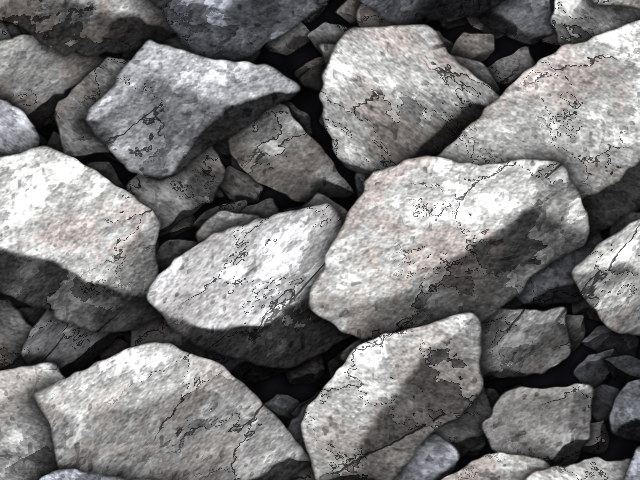
Reproduce this texture procedurally as a Shadertoy shader.

```glsl
// A wall of sunlit boulders with dark gaps and smaller rubble behind.
// Each stone is an irregular polygon with bevelled facets, chipped into planes
// and grained by noise; layers are painted back to front, top row to bottom.

#define BOULDER_SIZE 0.32
#define STONE_SIZE 0.17
#define RUBBLE_SIZE 0.075
#define STRETCH 1.3
#define SIDES 6
#define FACET_SHARPNESS 75.0
#define EDGE_SHARPNESS 34.0
#define SUN normalize(vec3(-0.2, 0.76, 0.6))
#define GRAIN 1.05
#define SPECKLE 0.3
#define GAP_COLOR vec3(0.075, 0.075, 0.095)
#define EXPOSURE 1.95

float hash(vec2 p) {
    vec3 v = fract(vec3(p.xyx) * 0.1031);
    v += dot(v, v.yzx + 33.33);
    return fract((v.x + v.y) * v.z);
}

float noise(vec2 p) {
    vec2 cell = floor(p), f = fract(p), s = vec2(1.0, 0.0);
    f = f * f * (3.0 - 2.0 * f);
    return mix(mix(hash(cell), hash(cell + s), f.x),
               mix(hash(cell + s.yx), hash(cell + s.xx), f.x), f.y);
}

float fbm(vec2 p) {
    float sum = 0.0, amp = 0.396;
    for (int i = 0; i < 5; i++) {
        sum += amp * noise(p);
        p = mat2(1.6, 1.2, -1.2, 1.6) * p + 7.3;
        amp *= 0.65;
    }
    return sum;
}

// Broken planes: random tilt of the plane in xy, distance to its border in z
vec3 chips(vec2 p) {
    vec2 base = floor(p), owner = base;
    float near = 9.0, next = 9.0;
    for (int k = 0; k < 9; k++) {
        vec2 c = base + vec2(k % 3 - 1, k / 3 - 1);
        float d = length(c + vec2(hash(c), hash(c + 4.4)) - p);
        next = min(next, max(d, near));
        if (d < near) { near = d; owner = c; }
    }
    return vec3(hash(owner + 1.7) - 0.5, hash(owner + 6.1) - 0.5, next - near);
}

// Weathered surface: sunlight, grain, pits, pale crust, faint rust and cracks
vec3 stoneColor(vec2 p, vec3 normal, vec2 id) {
    vec2 uv = p + 10.0 * vec2(hash(id + 0.3), hash(id + 0.7));
    uv.y += uv.x * (hash(id + 1.9) - 0.5);
    vec2 grainUv = uv * vec2(14.0, 19.0);
    float height = fbm(grainUv);
    float bump = height - fbm(grainUv + SUN.xy * 0.08);
    float blotch = fbm(uv * 6.0 + 31.0);
    vec3 slab = chips(uv * vec2(5.0, 7.0) + 1.3 * height);
    vec3 flake = chips(uv * vec2(17.0, 24.0) + 1.6 * height);
    normal.xy += 0.4 * slab.xy + 0.35 * flake.xy * smoothstep(0.4, 0.6, blotch);
    // Broad light, rolled off softly so that bright faces keep their texture
    float kind = hash(id + 5.1);
    float albedo = mix(0.55, 1.12, smoothstep(0.0, 0.6, kind));
    float sun = max(dot(normalize(normal), SUN), 0.0);
    float tone = albedo * (0.1 + 0.83 * sun) * (0.7 + 0.6 * blotch);
    tone = 1.0 - exp(-EXPOSURE * tone);
    // Fine relief
    float speckle = noise(uv * 190.0) + 0.6 * noise(uv * 105.0) - 0.8;
    float pit = smoothstep(0.3, 0.15, noise(uv * 80.0)) * smoothstep(0.4, 0.6, height);
    float relief = GRAIN * (1.8 * bump + 0.7 * (height - 0.5)) + SPECKLE * speckle - 0.35 * pit;
    tone += (0.08 + 0.75 * tone) * relief;
    float crust = smoothstep(0.52, 0.56, blotch) * smoothstep(0.47, 0.53, height);
    tone += 0.17 * crust * (0.15 + sun);
    float crack = smoothstep(0.035, 0.008, slab.z) * smoothstep(0.45, 0.65, noise(uv * 6.0 + 9.0));
    tone *= 1.0 - 0.6 * crack;
    // Slight hue: bluish dark stones, neutral pale ones, brownish stains
    float rust = smoothstep(0.49, 0.42, blotch) * smoothstep(0.3, 0.6, kind);
    vec3 tint = mix(vec3(0.97, 0.99, 1.05), vec3(1.0, 1.0, 0.995), smoothstep(0.1, 0.5, kind));
    return tone * mix(tint, vec3(0.99, 0.92, 0.89), 0.6 * rust);
}

void paintLayer(inout vec3 col, vec2 p, vec2 warped, float size, float seed, float tone, float skip) {
    vec2 grid = warped / (size * vec2(STRETCH, 1.0)) + seed * 0.37;
    for (int j = 1; j >= -1; j--)
    for (int i = -1; i <= 1; i++) {
        float row = floor(grid.y) + float(j), shift = 0.5 * mod(row, 2.0);
        vec2 cell = vec2(floor(grid.x - shift) + float(i), row);
        vec2 id = cell + seed * 17.0 + 40.0;
        if (hash(id + 2.2) < skip) continue;
        // Position, lean and reach of this stone
        vec2 jitter = 0.34 * (vec2(hash(id), hash(id + 8.4)) - 0.5);
        vec2 q = grid - cell - vec2(0.5 + shift, 0.5) - jitter;
        float shear = 0.9 * (hash(id + 3.6) - 0.5);
        q.y += shear * q.x;
        float radius = mix(0.41, 0.57, hash(id + 6.5));
        // Front face, then bevels around the outline
        vec2 tilt = vec2(hash(id + 4.7), hash(id + 7.9)) - vec2(0.5, 0.6);
        float capHeight = 0.2 + dot(tilt, q), edgeSum = 0.0;
        vec3 normal = exp(min(-FACET_SHARPNESS * capHeight, 40.0)) * normalize(vec3(-tilt, 1.0));
        for (int k = 0; k < SIDES; k++) {
            vec2 key = id + float(k) * vec2(3.7, 9.1);
            float angle = 6.2832 * (float(k) + 0.7 * hash(key + 1.3)) / float(SIDES);
            vec2 dir = vec2(cos(angle), sin(angle));
            float edge = radius * mix(0.82, 1.2, hash(key + 2.8)) - dot(q, dir);
            float slope = mix(0.45, 1.9, hash(key + 5.5));
            vec3 facet = normalize(vec3(slope * (dir + vec2(shear * dir.y, 0.0)), 1.0));
            normal += exp(min(-FACET_SHARPNESS * edge * slope, 40.0)) * facet;
            edgeSum += exp(min(-EDGE_SHARPNESS * edge, 60.0));
        }
        float inside = -log(edgeSum) / EDGE_SHARPNESS, pixel = 1.0 / iResolution.y;
        // Contact shadow on whatever lies behind, then the stone itself
        col *= 1.0 - 0.7 * exp(-max(-inside, 0.0) / 0.06);
        float cover = smoothstep(-pixel, pixel, inside * size);
        if (cover <= 0.0) continue;
        vec3 stone = tone * stoneColor(p, normalize(normal), id);
        col = mix(col, stone * mix(0.7, 1.0, smoothstep(0.0, 0.02, inside)), cover);
    }
}

void mainImage(out vec4 fragColor, in vec2 fragCoord) {
    vec2 p = fragCoord / iResolution.y;
    vec2 warped = p + 0.03 * (vec2(noise(p * 9.0), noise(p * 9.0 + 50.0)) - 0.5)
                    + 0.009 * (vec2(noise(p * 45.0), noise(p * 45.0 + 70.0)) - 0.5);
    vec3 col = GAP_COLOR * (0.6 + 0.8 * noise(p * 30.0));
    float open = smoothstep(0.82, 1.0, p.y) + 0.5 * smoothstep(0.2, 0.0, p.y);
    paintLayer(col, p, warped, RUBBLE_SIZE, 1.0, mix(0.45, 1.0, open), 0.15);
    paintLayer(col, p, warped, STONE_SIZE, 2.0, mix(0.75, 1.0, open), 0.15);
    paintLayer(col, p, warped, BOULDER_SIZE, 3.0, 1.0, 0.06);
    fragColor = vec4(clamp(col, 0.0, 1.0), 1.0);
}
```
